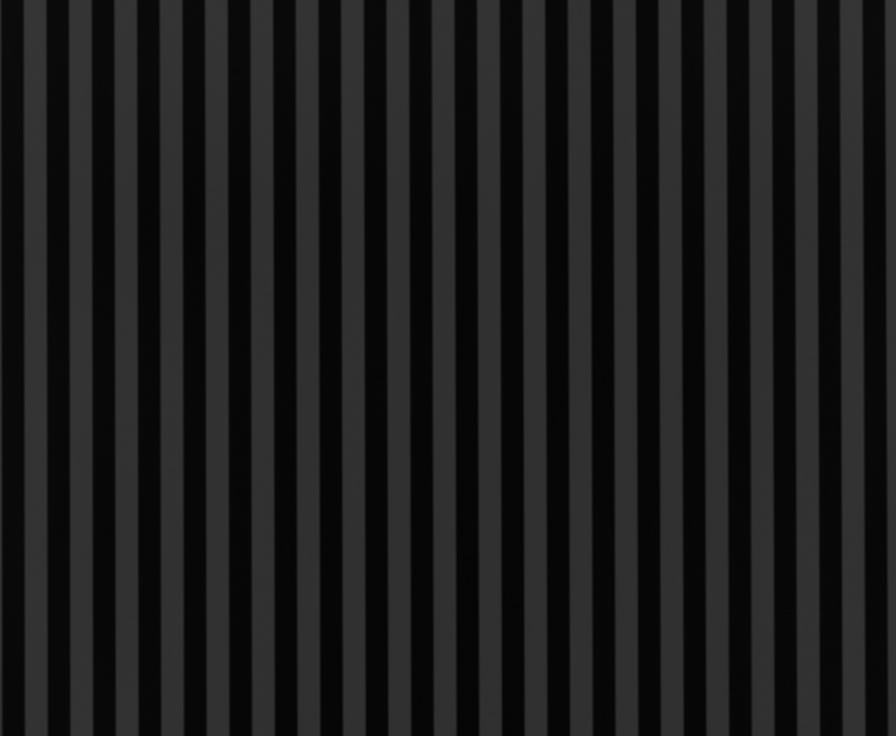
Write a Shadertoy shader that draws this pattern.

```glsl
// Soft-edged vertical grey stripes on near-black, fanning and leaning slightly.
// A repeated distance to the stripe centre gives the bars; uneven light,
// faint grain and small tone shifts between stripes give a printed look.

const vec3 INK = vec3(0.022);
const vec3 GREY = vec3(0.187);
const float HALF_WIDTH = 0.01275;   // half a stripe, in canvas widths
const float EDGE_BLUR = 0.0022;

float hash(vec2 p) {
    vec3 q = fract(vec3(p.xyx) * 0.1031);
    q += dot(q, q.yzx + 33.33);
    return fract((q.x + q.y) * q.z);
}

float valueNoise(vec2 p) {
    vec2 cell = floor(p);
    vec2 t = fract(p);
    t = t * t * (3.0 - 2.0 * t);
    float low = mix(hash(cell), hash(cell + vec2(1.0, 0.0)), t.x);
    float high = mix(hash(cell + vec2(0.0, 1.0)), hash(cell + 1.0), t.x);
    return mix(low, high, t.y);
}

// Stripe coordinate: whole numbers fall on stripe centres.
float stripeCoord(vec2 uv, float period) {
    float firstCentre = mix(0.0406, 0.0391, uv.y);
    return (uv.x - firstCentre) / period;
}

float stripeMask(float coord, float period, float blur) {
    float dist = abs(fract(coord + 0.5) - 0.5) * period;
    return 1.0 - smoothstep(HALF_WIDTH - blur, HALF_WIDTH + blur, dist);
}

// Light lifts toward the left, right and top borders.
float borderLight(vec2 uv) {
    float side = pow(abs(uv.x - 0.53) * 2.0, 2.0);
    float top = smoothstep(0.65, 1.0, uv.y);
    return 0.010 * side + 0.010 * top;
}

void mainImage(out vec4 fragColor, in vec2 fragCoord) {
    vec2 uv = fragCoord / iResolution.xy;
    vec2 pos = fragCoord / iResolution.x;

    // Stripes, spreading a little toward the bottom
    float period = mix(0.0507, 0.0506, uv.y);
    float coord = stripeCoord(uv, period);
    float blur = max(EDGE_BLUR, 1.0 / iResolution.x);
    float mask = stripeMask(coord, period, blur);

    // Tone differences between stripes and along them
    float stripeTone = (hash(vec2(floor(coord + 0.5), 7.0)) - 0.5) * 0.006;
    float mottling = (valueNoise(pos * vec2(9.0, 5.0)) - 0.5) * 0.006;
    float grain = (valueNoise(pos * 380.0) - 0.5) * 0.005;

    vec3 color = mix(INK, GREY + stripeTone, mask);
    color += borderLight(uv) + mottling + grain;
    fragColor = vec4(clamp(color, 0.0, 1.0), 1.0);
}
```
